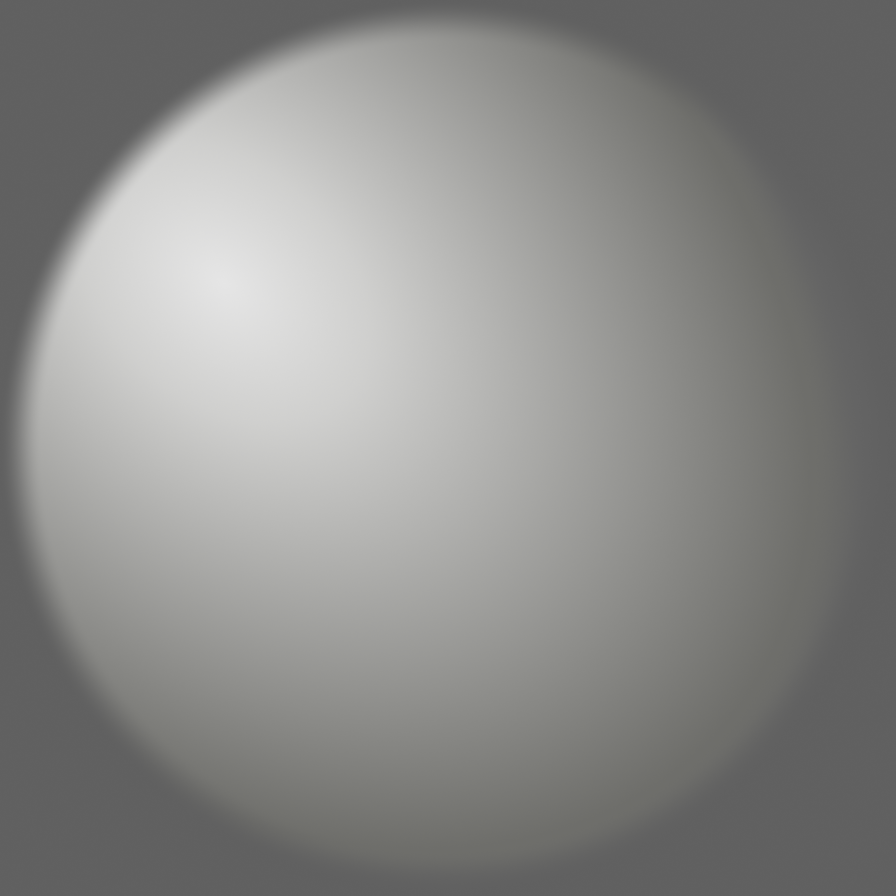
This background is drawn by a Shadertoy shader. Its source:

```glsl
const vec3 BACKDROP = vec3(0.378);
const vec3 HIGHLIGHT = vec3(0.9);
const vec3 LIGHT = vec3(0.812, 0.812, 0.806);
const vec3 SHADE = vec3(0.432, 0.432, 0.418);
const vec3 RIM = vec3(0.392);

// Distances from the highlight where each tone is reached
const float LIGHT_STOP = 0.13;
const float SHADE_STOP = 0.521;
const float RIM_STOP = 0.573;

const vec2 DISC_CENTER = vec2(0.499, 0.501);
const float DISC_RADIUS = 0.476;
const float EDGE_BLUR = 0.024;

const vec2 GLOW_CENTER = vec2(0.25, 0.684);
const float GLOW_ANGLE = -0.733;
const float GLOW_SQUEEZE = 0.7;
const float GRAIN = 0.003;

float hash(vec2 p) {
    vec3 q = fract(vec3(p.xyx) * 0.1031);
    q += dot(q, q.yzx + 33.33);
    return fract((q.x + q.y) * q.z);
}

// Elliptical distance, stretched along the glow axis
float glowDistance(vec2 p) {
    vec2 axis = vec2(cos(GLOW_ANGLE), sin(GLOW_ANGLE));
    vec2 d = p - GLOW_CENTER;
    float along = dot(d, axis);
    float across = dot(d, vec2(-axis.y, axis.x));
    return length(vec2(along * GLOW_SQUEEZE, across));
}

vec3 discColor(float d) {
    vec3 color = mix(HIGHLIGHT, LIGHT, clamp(d / LIGHT_STOP, 0.0, 1.0));
    color = mix(color, SHADE, clamp((d - LIGHT_STOP) / (SHADE_STOP - LIGHT_STOP), 0.0, 1.0));
    return mix(color, RIM, smoothstep(SHADE_STOP, RIM_STOP, d));
}

void mainImage(out vec4 fragColor, in vec2 fragCoord) {
    vec2 uv = (fragCoord - 0.5 * iResolution.xy) / min(iResolution.x, iResolution.y) + 0.5;

    // Soft-edged disc over the flat backdrop
    float edge = length(uv - DISC_CENTER) - DISC_RADIUS;
    float coverage = 1.0 - smoothstep(-EDGE_BLUR, EDGE_BLUR, edge);
    vec3 color = mix(BACKDROP, discColor(glowDistance(uv)), coverage);

    // Faint dither against banding
    color += (hash(fragCoord) - 0.5) * GRAIN;
    fragColor = vec4(color, 1.0);
}
```
